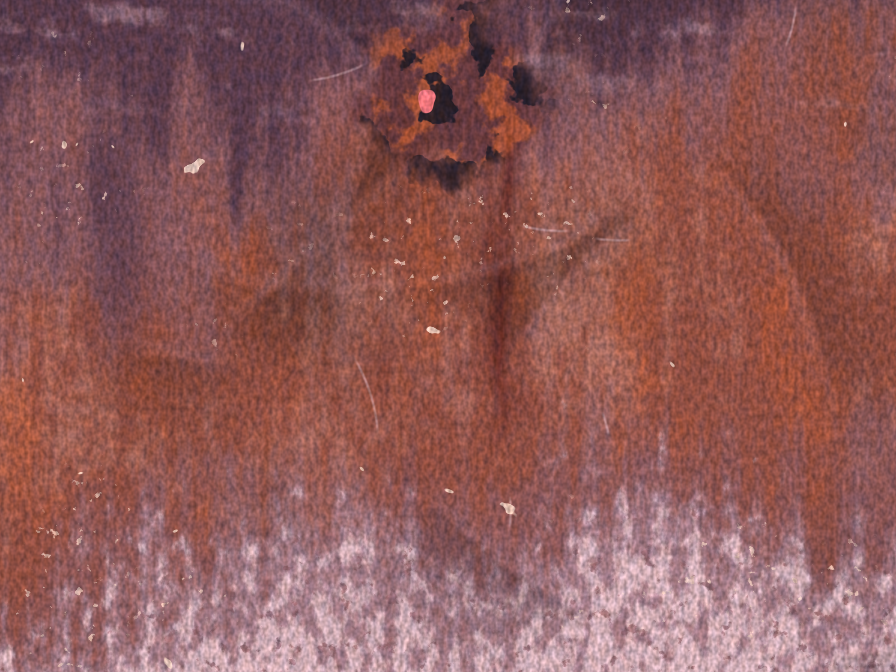
Write a Shadertoy shader that draws this texture.

```glsl
// Weathered rusty steel sheet: plum stain above, pale worn lilac below, fine upright grain.
#define TOP_EDGE 0.68
#define BOTTOM_EDGE 0.22
#define GRAIN_SCALE 150.0
#define GRAIN_CONTRAST 0.21
#define STREAK_SCALE vec2(30.0, 3.0)
#define ARC_COUNT 9
#define ARC_SHADE 0.16
#define FLAKE_COUNT 16
#define SCRATCH_COUNT 10
#define SCORCH_CENTRE vec2(0.67, 0.87)

const vec3 RUST  = vec3(0.57, 0.31, 0.26);
const vec3 CLAY  = vec3(0.69, 0.44, 0.39);
const vec3 EMBER = vec3(0.68, 0.33, 0.21);
const vec3 DEEP  = vec3(0.42, 0.19, 0.17);
const vec3 MAUVE = vec3(0.53, 0.35, 0.38);
const vec3 PLUM  = vec3(0.35, 0.23, 0.29);
const vec3 LILAC = vec3(0.65, 0.50, 0.55);
const vec3 PALE  = vec3(0.85, 0.71, 0.74);
const vec3 CREAM = vec3(0.93, 0.80, 0.74);
const vec3 SOOT  = vec3(0.13, 0.11, 0.15);
const vec3 PINK  = vec3(0.93, 0.46, 0.49);

float hash(vec2 p) {
    vec3 q = fract(p.xyx * 0.1031);
    q += dot(q, q.yzx + 33.33);
    return fract((q.x + q.y) * q.z);
}

float corner(vec2 cell, vec2 offset) {
    float a = 6.2832 * hash(cell);
    return dot(vec2(cos(a), sin(a)), offset);
}

// Gradient noise, roughly -1 to 1
float noise(vec2 p) {
    vec2 i = floor(p), f = fract(p), e = vec2(1, 0);
    vec2 u = f * f * f * (f * (f * 6.0 - 15.0) + 10.0);
    return 1.4 * mix(mix(corner(i, f), corner(i + e, f - e), u.x),
                     mix(corner(i + e.yx, f - e.yx), corner(i + 1.0, f - 1.0), u.x), u.y);
}

float fbm(vec2 p) {
    float sum = 0.0, amp = 0.5;
    for (int i = 0; i < 5; i++) {
        sum += amp * noise(p);
        p = mat2(1.9, 0.5, -0.5, 1.9) * p + 17.3;
        amp *= 0.5;
    }
    return sum;
}

mat2 rotate(float a) { return mat2(cos(a), sin(a), -sin(a), cos(a)); }

// Soft upright stain around x, between two heights
float drip(vec2 p, float x, float width, float low, float high) {
    float d = (p.x - x + 0.02 * noise(vec2(p.y * 6.0, x * 9.0))) / width;
    return exp(-d * d) * smoothstep(low, low + 0.2, p.y) * (1.0 - smoothstep(high - 0.15, high, p.y));
}

void mainImage(out vec4 fragColor, in vec2 fragCoord) {
    vec2 p = fragCoord / iResolution.y;
    float aa = 1.0 / iResolution.y;
    float broad = fbm(p * vec2(3.0, 2.5) + 4.0);
    float streak = fbm(p * STREAK_SCALE);
    float speckle = fbm(p * vec2(34.0, 24.0) + 9.0);

    // Rust body
    vec3 col = mix(RUST, CLAY, smoothstep(-0.1, 0.42, broad + 0.5 * streak + 0.35 * speckle));
    col = mix(col, EMBER, 0.6 * smoothstep(0.0, 0.45, fbm(p * vec2(9.0, 4.0) + 31.0) + 0.4 * speckle));
    float violet = fbm(p * 2.3 + 52.0) + 0.3 * streak + 0.12 * smoothstep(1.1, 1.33, p.x);
    col = mix(col, MAUVE, 0.65 * smoothstep(0.05, 0.35, violet));

    // Plum stain and scuffs along the top
    float top = p.y - mix(TOP_EDGE, 0.86, smoothstep(0.25, 0.9, p.x)) + 0.35 * broad + 0.2 * streak;
    col = mix(col, MAUVE, 0.85 * smoothstep(-0.14, 0.08, top));
    col = mix(col, PLUM, smoothstep(0.02, 0.2, top));
    float scuff = smoothstep(0.1, 0.45, fbm(p * vec2(4.0, 16.0) + 70.0) + 0.3 * speckle);
    col = mix(col, LILAC, 0.6 * scuff * smoothstep(0.72, 0.95, p.y));

    // Pale worn foot
    float foot = BOTTOM_EDGE - p.y - 0.14 * (1.0 - smoothstep(0.1, 0.3, p.x))
               + 0.25 * fbm(p * 3.5 + 83.0) + 0.2 * streak;
    col = mix(col, MAUVE, 0.6 * smoothstep(-0.15, 0.0, foot));
    col = mix(col, LILAC, 0.85 * smoothstep(-0.05, 0.1, foot + 0.15 * speckle));
    col = mix(col, PALE, 0.9 * smoothstep(0.08, 0.24, foot + 0.4 * speckle));
    col = mix(col, MAUVE, 0.7 * smoothstep(0.2, 0.4, fbm(p * 42.0)) * smoothstep(0.0, 0.1, foot));

    // Upright stains
    col = mix(col, DEEP, drip(p, 0.75, 0.03, 0.25, 0.98) * clamp(0.6 + 1.8 * streak, 0.0, 1.0));
    col = mix(col, DEEP, 0.5 * drip(p, 0.58, 0.07, 0.2, 0.6) * clamp(0.6 + 2.0 * streak, 0.0, 1.0));
    col = mix(col, PLUM, 0.7 * drip(p, 0.17, 0.045, 0.4, 0.9));

    // Sweeping wipe marks, dark on one side of each arc
    for (int i = 0; i < ARC_COUNT; i++) {
        float k = float(i) + 1.0;
        vec2 centre = vec2(1.5 * hash(vec2(k, 3.0)), 0.2 + 1.1 * hash(vec2(k, 8.0)));
        float d = length(p - centre) - mix(0.2, 0.75, hash(vec2(k, 5.0))) + 0.02 * noise(p * 5.0 + k);
        float fade = smoothstep(0.0, 0.4, noise(p * 2.5 + k * 7.0));
        col *= 1.0 - ARC_SHADE * fade * smoothstep(-0.005, 0.005, d) * exp(-max(d, 0.0) * 12.0);
        col = mix(col, LILAC, 0.22 * fade * exp(-abs(d + 0.012) * 110.0));
    }

    // Scorched patch with soot and one pink dab
    vec2 s = p - SCORCH_CENTRE;
    float blotch = fbm(p * 13.0 + 21.0);
    float scorch = 1.0 - smoothstep(0.08, 0.17, length(s) + 0.16 * fbm(p * 9.0));
    vec3 burnt = mix(mix(PLUM, DEEP, 0.5), EMBER, smoothstep(-0.02, 0.2, fbm(p * 18.0 + 5.0)));
    col = mix(col, burnt, 0.8 * scorch);
    col = mix(col, SOOT, 0.9 * scorch * smoothstep(0.1, 0.17, blotch));
    float dab = length((s + vec2(0.035, 0.02)) * vec2(1.4, 1.0)) + 0.006 * noise(p * 50.0);
    col = mix(col, PINK, 1.0 - smoothstep(0.018 - aa, 0.018 + aa, dab));

    // Thin pale scratches
    for (int i = 0; i < SCRATCH_COUNT; i++) {
        float k = float(i) + 20.0;
        vec2 q = rotate(2.2 * hash(vec2(k, 1.0)) - 0.4) * (p - vec2(1.33 * hash(vec2(k, 2.0)), hash(vec2(k, 4.0))));
        float reach = mix(0.02, 0.08, hash(vec2(k, 6.0)));
        float line = 1.0 - smoothstep(0.0, 0.002 + aa, abs(q.x + 2.0 * q.y * q.y));
        col = mix(col, PALE, 0.45 * line * (1.0 - smoothstep(reach * 0.6, reach, abs(q.y))));
    }

    // Cream chips, single and in dusty clusters
    for (int i = 0; i < FLAKE_COUNT; i++) {
        float k = float(i) + 40.0;
        vec2 q = rotate(6.28 * hash(vec2(k, 1.0))) * (p - vec2(1.33 * hash(vec2(k, 2.0)), 0.95 * hash(vec2(k, 4.0))));
        float size = mix(0.003, 0.015, pow(hash(vec2(k, 6.0)), 3.0));
        float d = length(q * vec2(1.0, 1.9)) + 0.6 * size * noise(p * 90.0);
        col = mix(col, CREAM, 0.9 * (1.0 - smoothstep(size - aa, size + aa, d)));
    }
    float dust = smoothstep(0.3, 0.42, fbm(p * 55.0 + 3.0)) * smoothstep(0.1, 0.35, fbm(p * 4.0 + 64.0));
    col = mix(col, CREAM, 0.7 * dust);

    // Fine woven grain
    float grain = noise(p * GRAIN_SCALE * vec2(1.0, 0.5)) + 0.7 * noise(p * GRAIN_SCALE * vec2(1.5, 1.2) + 40.0);
    col *= 1.0 + GRAIN_CONTRAST * grain;
    col += 0.035 * noise(p * GRAIN_SCALE * vec2(0.7, 0.35) + 90.0) * vec3(1.0, 0.1, -0.8);
    fragColor = vec4(clamp(col, 0.0, 1.0), 1.0);
}
```
